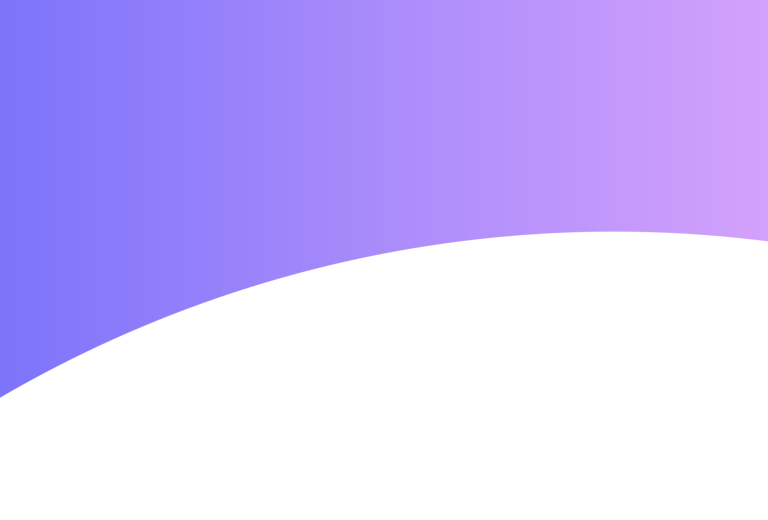
A Shadertoy shader for this background:

```glsl
// A violet sky running from blue on the left to pink on the right, above a
// broad white hill. The sky is a three-stop horizontal gradient; the hill is
// the top of one large disc, cut out with a smoothed distance function.

// Lengths are in canvas widths, with the origin at the lower left.
const vec3 SKY_LEFT   = vec3(0.488, 0.453, 0.980);
const vec3 SKY_MIDDLE = vec3(0.665, 0.548, 0.982);
const vec3 SKY_RIGHT  = vec3(0.826, 0.632, 0.984);
const vec3 HILL_COLOR = vec3(1.0);

const vec2  HILL_TOP    = vec2(0.7995, 0.3755);
const float HILL_RADIUS = 1.586;
const float EDGE_PIXELS = 0.8;   // half width of the smoothed edge

// Horizontal blend through the three sky colours.
vec3 skyColor(float x) {
    vec3 leftHalf = mix(SKY_LEFT, SKY_MIDDLE, clamp(2.0 * x, 0.0, 1.0));
    return mix(leftHalf, SKY_RIGHT, clamp(2.0 * x - 1.0, 0.0, 1.0));
}

// Signed distance to the hill, negative inside.
float hillDistance(vec2 p) {
    vec2 center = HILL_TOP - vec2(0.0, HILL_RADIUS);
    return length(p - center) - HILL_RADIUS;
}

void mainImage(out vec4 fragColor, in vec2 fragCoord) {
    vec2 p = fragCoord / iResolution.x;
    float edge = EDGE_PIXELS / iResolution.x;

    // Lay the hill over the sky.
    float hillMask = 1.0 - smoothstep(-edge, edge, hillDistance(p));
    vec3 color = mix(skyColor(p.x), HILL_COLOR, hillMask);

    fragColor = vec4(color, 1.0);
}
```
